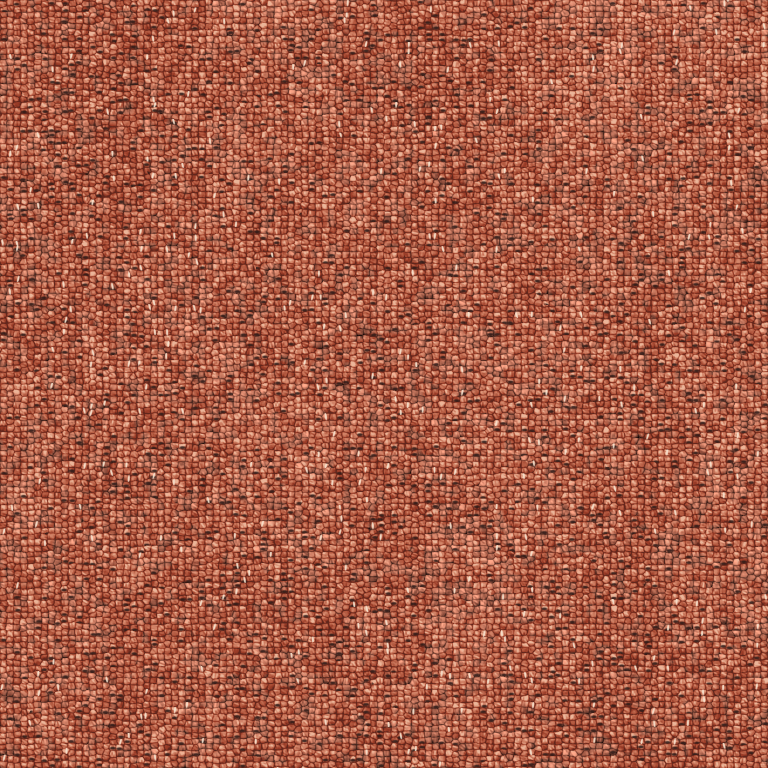
This texture is drawn by a Shadertoy shader. Its source:

```glsl
// Terracotta loop-pile carpet: jittered rows of small yarn loops, found as the
// nearest cell centres, are lit from above, streaked with twisted strands and
// toned through a colour ramp, with sparse dark knots and pale fibre flecks.

vec3 hash3(vec2 p) {
    vec3 q = fract(p.xyx * vec3(0.1031, 0.1030, 0.0973));
    q += dot(q, q.yxz + 33.33);
    return fract((q.xxy + q.yzz) * q.zyx);
}

float valueNoise(vec2 p) {
    vec2 cell = floor(p), f = fract(p);
    f = f * f * (3.0 - 2.0 * f);
    float low = mix(hash3(cell).x, hash3(cell + vec2(1, 0)).x, f.x);
    float high = mix(hash3(cell + vec2(0, 1)).x, hash3(cell + vec2(1, 1)).x, f.x);
    return mix(low, high, f.y);
}

// Yarn colours from shadowed brick to pale peach
vec3 yarnRamp(float tone) {
    vec3 color = mix(vec3(0.38, 0.15, 0.11), vec3(0.60, 0.23, 0.15), smoothstep(-0.05, 0.24, tone));
    color = mix(color, vec3(0.71, 0.36, 0.26), smoothstep(0.24, 0.50, tone));
    color = mix(color, vec3(0.82, 0.51, 0.40), smoothstep(0.50, 0.78, tone));
    return mix(color, vec3(0.92, 0.71, 0.60), smoothstep(0.78, 1.05, tone));
}

vec3 carpet(vec2 uv) {
    vec2 p = uv * vec2(112.0, 128.0);

    // Nearest loop and the distance to its neighbour
    float nearest = 9.0, second = 9.0;
    vec2 local = vec2(0.0), loopId = vec2(0.0);
    for (int y = -1; y <= 1; y++) {
        for (int x = -1; x <= 1; x++) {
            vec2 id = floor(p) + vec2(x, y);
            vec2 jitter = (hash3(id + 7.0).xy - 0.5) * vec2(0.36, 0.50);
            jitter.y += 0.3 * (hash3(vec2(id.x, 913.0)).x - 0.5);
            vec2 offset = p - id - 0.5 - jitter;
            float dist = length(offset);
            if (dist < nearest) {
                second = nearest;
                nearest = dist;
                local = offset;
                loopId = id;
            } else {
                second = min(second, dist);
            }
        }
    }
    vec3 rnd = hash3(loopId + 151.0);
    vec3 rare = hash3(loopId + 419.0);

    // Twisted strands inside each loop
    float angle = 0.6 + 1.5 * (rnd.y - 0.5);
    float c = cos(angle), s = sin(angle);
    vec2 along = mat2(c, -s, s, c) * local;
    float strand = valueNoise(along * vec2(4.2, 2.0) + rnd.yz * 90.0 + 20.0);

    // Broad patches and column streaks
    float cloud = 0.6 * valueNoise(uv * 5.0 + 3.0) + 0.4 * valueNoise(uv * 17.0 + 40.0);
    float streak = hash3(vec2(loopId.x, 57.0)).y;

    // Rounded shading and dark seams between loops
    float seam = smoothstep(0.0, 0.32, second - nearest);
    float tone = 0.51 + 0.60 * dot(local, vec2(-0.30, 0.62));
    tone += 0.50 * (seam - 0.80) - 0.5 * (nearest * nearest - 0.17);
    tone += 0.42 * (rnd.x - 0.5) + 0.72 * (strand - 0.5);
    tone += 0.16 * (cloud - 0.5) + 0.09 * (streak - 0.5);
    vec3 color = yarnRamp(tone);

    // Greyer yarn mixed into the blend
    float muted = smoothstep(0.50, 0.80, valueNoise(p * 0.85 + 211.0) + 0.25 * (cloud - 0.5));
    color = mix(color, vec3(0.67, 0.41, 0.33) * (0.55 + 0.85 * tone), 0.75 * muted);

    // Dark knots lying in the lower seam
    float knot = step(0.90, rare.x + 0.10 * (0.5 - cloud));
    knot *= 1.0 - smoothstep(0.12, 0.38, length((local - vec2(0.0, -0.22)) * vec2(0.6, 1.1)));
    color = mix(color, vec3(0.17, 0.10, 0.09), 0.85 * knot);

    // Pale upright flecks
    vec2 fleckPos = local - vec2(0.4 * (rare.z - 0.5), 0.05);
    fleckPos.x += 0.5 * (rnd.z - 0.5) * fleckPos.y;
    float fleck = step(0.975, rare.y) * (1.0 - smoothstep(0.08, 0.22, length(fleckPos * vec2(1.0, 0.26))));
    return mix(color, vec3(0.97, 0.89, 0.81), 0.9 * fleck);
}

void mainImage(out vec4 fragColor, in vec2 fragCoord) {
    // Four samples per pixel keep the fine pile smooth
    vec3 color = vec3(0.0);
    for (int i = 0; i < 4; i++) {
        vec2 subpixel = vec2(i & 1, i >> 1) * 0.5 - 0.25;
        color += 0.25 * carpet((fragCoord + subpixel) / iResolution.y);
    }
    fragColor = vec4(color, 1.0);
}
```
